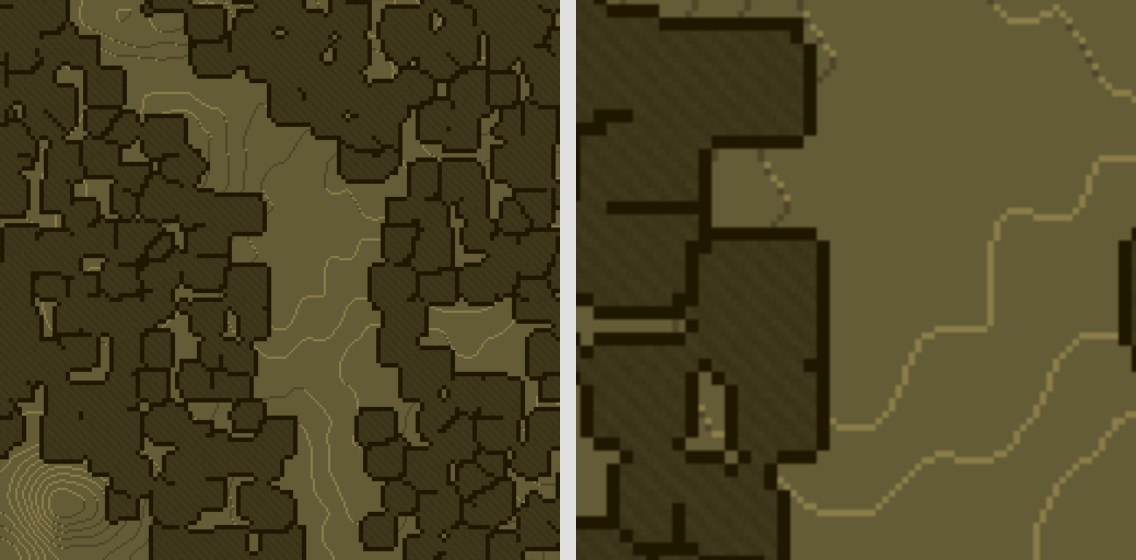
Left: the whole. Right: its middle third, enlarged.
Reproduce this texture procedurally as a WebGL 2 fragment shader.

```glsl
#version 300 es
precision highp float;
// Pixel-art forest canopy seen from above, with clearings and contour lines.
uniform vec2 u_resolution;
out vec4 fragColor;

float hash(vec2 p) {
  return fract(sin(dot(p, vec2(127.1, 311.7))) * 43758.5453);
}

float noise(vec2 p) {
  vec2 i = floor(p), f = fract(p);
  f = f * f * (3.0 - 2.0 * f);
  return mix(mix(hash(i), hash(i + vec2(1, 0)), f.x),
             mix(hash(i + vec2(0, 1)), hash(i + vec2(1, 1)), f.x), f.y);
}

// Signed distance to the open ground: a winding valley and two glades
float clearing(vec2 p) {
  float center = 0.61 - 0.05 * smoothstep(0.1, 0.5, p.y) - 0.36 * smoothstep(0.6, 1.0, p.y);
  float halfWidth = 0.03 + 0.055 * smoothstep(0.1, 0.4, p.y);
  float valley = abs(p.x - center) - halfWidth;
  float corner = length(p - vec2(0.08, 0.03)) - 0.12;
  float glade = length((p - vec2(0.83, 0.43)) * vec2(0.8, 1.0)) - 0.055;
  return min(valley, min(corner, glade)) + 0.05 * (noise(p * 12.0) - 0.5);
}

// Identity of the crown covering p, or 0 on open ground
float crownAt(vec2 p) {
  vec2 q = p * 15.0, base = floor(q);
  float nearest = 0.0, id = 0.0;
  for (int y = -1; y <= 1; y++)
    for (int x = -1; x <= 1; x++) {
      vec2 cell = base + vec2(x, y);
      vec2 center = cell + 0.1 + 0.8 * vec2(hash(cell), hash(cell + 57.3));
      vec2 d = center - q;
      d *= d;
      float dist = sqrt(sqrt(dot(d, d))) - mix(0.48, 0.72, hash(cell + 19.7));
      if (dist < nearest && clearing(center / 15.0) > 0.028) {
        nearest = dist;
        id = 1.0 + hash(cell + 83.1);
      }
    }
  // Sparse small bushes on the open ground
  vec2 bush = floor(p * 32.0);
  if (id == 0.0 && hash(bush + 7.9) > 0.96 && length(fract(p * 32.0) - 0.5) < 0.42) id = 3.0;
  return id;
}

// Terrain level, steeper in the lower-left corner and at the valley head
float level(vec2 cell) {
  vec2 p = cell / 256.0;
  vec2 corner = p - vec2(0.08, 0.04), head = p - vec2(0.32, 0.86);
  float steep = 20.0 * exp(-50.0 * dot(corner, corner)) + 10.0 * exp(-50.0 * dot(head, head));
  return floor(4.5 * noise(p * 6.0) + 0.8 * noise(p * 24.0) + steep * noise(p * 8.0));
}

vec3 ground(vec2 cell) {
  float here = level(cell);
  if (here > min(level(cell - vec2(1, 0)), level(cell + vec2(0, 1)))) return vec3(0.54, 0.49, 0.29);
  if (here > min(level(cell + vec2(1, 0)), level(cell - vec2(0, 1)))) return vec3(0.31, 0.27, 0.16);
  return vec3(0.39, 0.36, 0.21);
}

// Colour of one fine cell; crowns and outlines use blocks of two by two
vec3 shade(vec2 cell) {
  vec2 block = floor(cell / 2.0) + 0.5;
  float id = crownAt(block / 128.0);
  if (id == 0.0) return ground(cell);

  float right = crownAt((block + vec2(1, 0)) / 128.0);
  float up = crownAt((block + vec2(0, 1)) / 128.0);
  float left = crownAt((block - vec2(1, 0)) / 128.0);
  float down = crownAt((block - vec2(0, 1)) / 128.0);
  bool rim = right * up * left * down == 0.0;
  bool seam = (id != right || id != up) && noise(block * 0.16) > 0.56;
  if (rim || seam) return vec3(0.12, 0.09, 0.0);

  // Faint diagonal leaf dither
  float leaf = mod(cell.x + cell.y, 4.0) < 2.0 ? 0.008 : -0.008;
  return vec3(0.24, 0.21, 0.10) + leaf + 0.012 * (hash(cell) - 0.5);
}

void main() {
  // Soft blend between neighbouring fine cells
  vec2 grid = gl_FragCoord.xy / u_resolution * 256.0 - 0.5;
  vec2 cell = floor(grid), blend = smoothstep(0.15, 0.85, fract(grid));
  vec3 color = mix(mix(shade(cell), shade(cell + vec2(1, 0)), blend.x),
                   mix(shade(cell + vec2(0, 1)), shade(cell + vec2(1, 1)), blend.x), blend.y);
  fragColor = vec4(color, 1.0);
}
```
